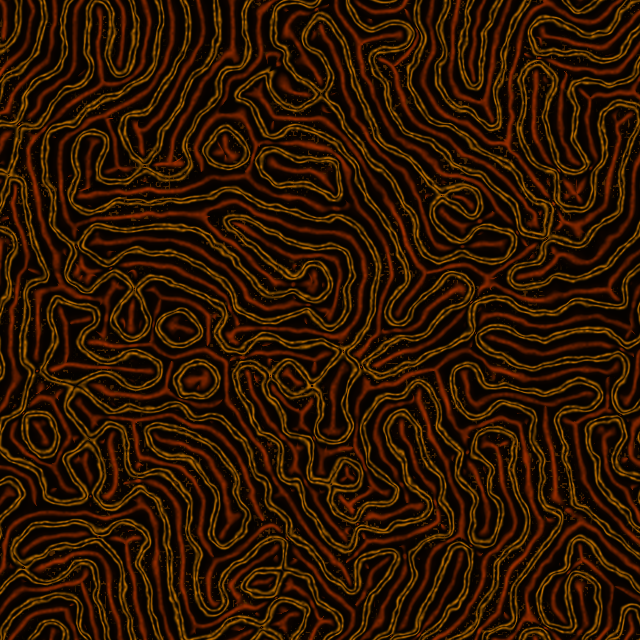
Give the GLSL for this pattern, as a three.js fragment shader.

```glsl
// Labyrinth of braided gold contours with glowing red ridges between them.
// A sum of Gabor waves gives a height field with exact slope and curvature;
// gold follows its zero level, red follows its crests and valley floors.

varying vec2 vUv;

const float CELLS = 9.0;        // wave kernels across the canvas
const float WAVE = 8.8;         // angular frequency, per cell
const float FALLOFF = 1.5;      // Gaussian envelope, per squared cell

vec3 hash3(vec2 p) {
  vec3 q = fract(p.xyx * vec3(0.1031, 0.1030, 0.0973));
  q += dot(q, q.yxz + 33.33);
  return fract((q.xxy + q.yzz) * q.zyx);
}

float noise(vec2 p) {
  vec2 i = floor(p), f = fract(p);
  f = f * f * (3.0 - 2.0 * f);
  return mix(mix(hash3(i).x, hash3(i + vec2(1, 0)).x, f.x),
             mix(hash3(i + vec2(0, 1)).x, hash3(i + vec2(1, 1)).x, f.x), f.y);
}

// Returns the height; also its gradient and Hessian (xx, xy, yy)
float waveField(vec2 p, out vec2 grad, out vec3 hess) {
  float height = 0.0;
  grad = vec2(0.0);
  hess = vec3(0.0);
  vec2 cell = floor(p);
  for (int y = -2; y <= 2; y++) {
    for (int x = -2; x <= 2; x++) {
      vec2 id = cell + vec2(x, y);
      vec3 rnd = hash3(id + 57.0);
      vec2 r = p - id - rnd.xy;
      float angle = 6.2832 * rnd.z;
      vec2 k = WAVE * vec2(cos(angle), sin(angle));
      float phase = dot(k, r) + 6.2832 * hash3(id + 211.0).y;
      float envelope = exp(-FALLOFF * dot(r, r));
      float c = envelope * cos(phase), s = envelope * sin(phase);
      vec2 v = -2.0 * FALLOFF * r;
      height += c;
      grad += v * c - k * s;
      hess += c * vec3(v.x * v.x - k.x * k.x - 2.0 * FALLOFF,
                       v.x * v.y - k.x * k.y,
                       v.y * v.y - k.y * k.y - 2.0 * FALLOFF)
            - s * vec3(2.0 * v.x * k.x, v.x * k.y + v.y * k.x, 2.0 * v.y * k.y);
    }
  }
  return height;
}

float line(float dist, float width) {
  return exp(-dist * dist / (width * width));
}

void main() {
  vec2 wobble = vec2(noise(vUv * 60.0), noise(vUv * 60.0 + 91.0)) - 0.5;
  vec2 grad;
  vec3 hess;
  float height = waveField(vUv * CELLS + 0.05 * wobble + 3.0, grad, hess);

  // Distance to the zero level, in canvas units
  float contour = atan(WAVE * abs(height), length(grad) + 1e-4) / (WAVE * CELLS);

  // Distance to the crest, measured across the sharpest bend
  hess *= height < 0.0 ? -1.0 : 1.0;
  vec2 bend = vec2(0.5 * (hess.x - hess.z), hess.y);
  float curvature = length(bend) - 0.5 * (hess.x + hess.z);
  float axis = 0.5 * atan(bend.y, bend.x + 1e-5);
  float crest = abs(dot(grad, vec2(-sin(axis), cos(axis))))
              / (max(curvature, 0.5) * CELLS);

  // Grain that beads the lines and frays their edges
  float grain = noise(vUv * 230.0 + 17.0);
  float fine = noise(vUv * 340.0 + 43.0);
  float patches = noise(vUv * 24.0 + 5.0);

  // Two gold strands that wander apart and together
  float spread = 0.0018 + 0.0024 * noise(vUv * 95.0 + 31.0);
  float gold = line(contour - spread, 0.0019) * (0.5 + 0.7 * grain);

  // Red ridge with a soft glow, kept clear of the gold
  float clear = smoothstep(0.006, 0.013, contour);
  float red = line(crest, 0.0040) * (0.55 + 0.5 * patches + 0.25 * (grain - 0.5));
  float glow = exp(-crest / 0.0065) * (0.35 + 0.8 * grain * patches);

  // Loose dust gathered in patches
  float dust = smoothstep(0.62, 0.9, fine) * smoothstep(0.45, 0.8, patches);

  vec3 color = vec3(0.018, 0.006, 0.0);
  color += vec3(0.17, 0.05, 0.0) * glow * clear;
  color = max(color, vec3(0.56, 0.165, 0.0) * red * clear);
  color = max(color, vec3(0.30, 0.15, 0.0) * dust);
  color = max(color, vec3(0.64, 0.37, 0.0) * gold);
  gl_FragColor = vec4(color, 1.0);
}
```
